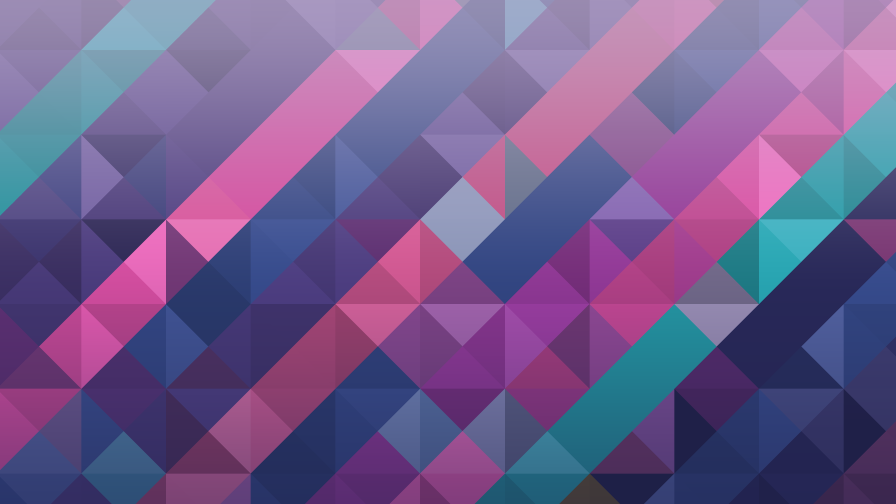
Reproduce this background procedurally as a WebGL 2 fragment shader.

```glsl
#version 300 es
precision highp float;
// Triangle mosaic with coloured diagonal ribbons, fading from pale lavender to navy.

uniform vec2 u_resolution;
out vec4 outColor;

const float CELLS_HIGH = 5.95;
const vec2 GRID_SHIFT = vec2(0.04, -0.36);
const int FIRST_BAND = -6;
const int BAND_COUNT = 18;
const float CLEAN_LENGTH = 3.5;

const vec3 HAZE = vec3(0.77, 0.71, 0.82);
const vec3 NIGHT = vec3(0.11, 0.12, 0.28);
const vec3 OLIVE = vec3(0.46, 0.38, 0.20);

// Navy, indigo, plum, pink, rose, teal, blue, violet
const vec3 PALETTE[8] = vec3[8](
    vec3(0.16, 0.16, 0.35), vec3(0.29, 0.23, 0.48),
    vec3(0.42, 0.22, 0.40), vec3(0.84, 0.30, 0.62),
    vec3(0.78, 0.32, 0.53), vec3(0.14, 0.62, 0.66),
    vec3(0.20, 0.28, 0.52), vec3(0.58, 0.22, 0.59));

// Palette entry of each ribbon, from upper left to lower right
const int BAND_HUE[BAND_COUNT] = int[BAND_COUNT](
    1, 1, 5, 1, 1, 3, 6, 1, 4, 6, 7, 3, 5, 0, 6, 0, 2, 2);

// Distance along each ribbon where an unbroken stretch begins
const float CLEAN_START[BAND_COUNT] = float[BAND_COUNT](
    5.0, 20.0, 7.0, 20.0, 6.0, 6.0, 7.5, 20.0, 9.5,
    7.5, 11.0, 20.0, 7.0, 9.5, 20.0, 20.0, 20.0, 20.0);

float hash(vec3 p) {
    p = fract(p * vec3(0.1031, 0.1137, 0.0973) + 0.37);
    p += dot(p, p.yzx + 33.33);
    return fract((p.x + p.y) * p.z);
}

// Diamond indices in xy; which half of the diamond in z
vec3 triangleId(vec2 grid) {
    vec2 diamond = floor(vec2(grid.x - grid.y, grid.x + grid.y));
    vec2 center = 0.5 * vec2(diamond.x + diamond.y + 1.0, diamond.y - diamond.x);
    bool splitUpright = mod(diamond.x + diamond.y, 2.0) > 0.5;
    float side = splitUpright ? grid.x - center.x : grid.y - center.y;
    return vec3(diamond, step(0.0, side));
}

// Ribbon colour with accents and tonal changes on the broken stretches
vec3 tileColor(vec3 id) {
    int band = clamp(int(id.x) - FIRST_BAND, 0, BAND_COUNT - 1);
    vec3 color = PALETTE[BAND_HUE[band]];
    float along = id.y + 0.5 - CLEAN_START[band];
    if (along > 0.0 && along < CLEAN_LENGTH) return color;

    // Accents cover a whole diamond or only one half of it
    float pairing = step(0.5, hash(vec3(id.xy, 7.0)));
    vec3 accentId = vec3(id.xy, id.z * pairing);
    int accentHue = int(8.0 * hash(accentId + 19.0));
    float accent = step(0.68, hash(accentId + 41.0));
    color = mix(color, PALETTE[accentHue], 0.55 * accent);
    if (id.xy == vec2(7.0, 6.0)) color = OLIVE;

    float tone = hash(id + 63.0) - 0.5;
    color *= 1.0 + 0.42 * tone;
    return mix(color, HAZE, 0.22 * smoothstep(0.2, 0.5, tone));
}

// Pale haze above, deep night below
vec3 applyFade(vec3 color, float height) {
    float night = 0.58 * (1.0 - smoothstep(-0.15, 0.6, height));
    float haze = 0.68 * smoothstep(0.4, 1.05, height);
    return mix(mix(color, NIGHT, night), HAZE, haze);
}

vec3 mosaic(vec2 uv) {
    vec2 grid = uv * CELLS_HIGH + GRID_SHIFT;
    return applyFade(tileColor(triangleId(grid)), uv.y);
}

void main() {
    // Average a 3 by 3 set of samples for smooth edges
    const int SAMPLES = 3;
    vec3 total = vec3(0.0);
    for (int j = 0; j < SAMPLES; j++) {
        for (int i = 0; i < SAMPLES; i++) {
            vec2 jitter = (vec2(i, j) + 0.5) / float(SAMPLES) - 0.5;
            total += mosaic((gl_FragCoord.xy + jitter) / u_resolution.y);
        }
    }
    outColor = vec4(total / float(SAMPLES * SAMPLES), 1.0);
}
```
